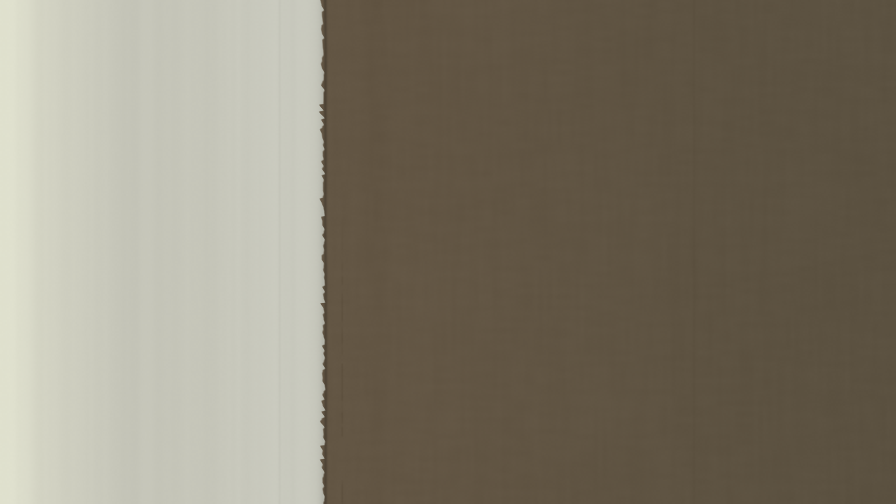
Give the GLSL for this background, as a Shadertoy shader.

```glsl
// A brown woven cloth with a frayed left edge, lying on a pale ribbed sheet.
// Smooth gradients set the two tones; hashed noise adds ribs, weave and
// a fringe of short threads. Lengths are in units of the canvas height.

float hash(vec2 p) {
    return fract(sin(dot(p, vec2(127.1, 311.7))) * 43758.5453);
}

float noise(vec2 p) {
    vec2 cell = floor(p), f = fract(p);
    f = f * f * (3.0 - 2.0 * f);
    return mix(mix(hash(cell), hash(cell + vec2(1, 0)), f.x),
               mix(hash(cell + vec2(0, 1)), hash(cell + vec2(1, 1)), f.x), f.y);
}

// Soft vertical line centred at the given x
float verticalLine(float x, float centre, float width) {
    float d = (x - centre) / width;
    return exp(-d * d);
}

// Pale sheet: bright at the left, with faint upright ribs
vec3 sheetColor(vec2 p, float edgeX) {
    vec3 glow = vec3(0.885, 0.89, 0.815);
    vec3 cream = vec3(0.820, 0.820, 0.760);
    vec3 grey = vec3(0.772, 0.772, 0.723);
    vec3 cool = vec3(0.788, 0.790, 0.745);
    vec3 color = mix(glow, cream, smoothstep(-0.02, 0.12, p.x));
    color = mix(color, grey, smoothstep(0.07, 0.28, p.x));
    color = mix(color, cool, smoothstep(0.38, 0.60, p.x));
    float ribs = noise(vec2(p.x * 38.0, 3.0)) + 0.5 * noise(vec2(p.x * 110.0, 8.0));
    color += 0.014 * (ribs - 0.75);
    color -= 0.018 * verticalLine(p.x, 0.555, 0.0025);
    float shade = exp(-max(edgeX - p.x, 0.0) / 0.008);
    return color * (1.0 - 0.10 * shade);
}

// Brown cloth: slow fade to the right, fine weave and faint creases
vec3 clothColor(vec2 p, float edgeX, float aspect) {
    vec3 warm = vec3(0.388, 0.337, 0.267);
    vec3 dim = vec3(0.358, 0.319, 0.253);
    vec3 color = mix(warm, dim, smoothstep(edgeX, aspect, p.x));
    float weave = noise(p * vec2(25.0, 90.0)) + noise(p * vec2(110.0, 12.0));
    color += 0.007 * (weave - 1.0);
    color += 0.006 * (noise(p * 5.0) - 0.5);
    color -= 0.008 * verticalLine(p.x, 1.377, 0.003);
    color -= 0.006 * verticalLine(p.x, 0.745, 0.020);
    // Stitched seam, clearer towards the bottom
    float stitch = smoothstep(0.25, 0.7, noise(vec2(4.0, p.y * 70.0)));
    float seam = verticalLine(p.x, 0.679, 0.002) * stitch;
    color -= 0.022 * seam * (1.0 - smoothstep(0.35, 0.65, p.y));
    // Darker folded rim
    return color * (1.0 - 0.20 * verticalLine(p.x, edgeX + 0.001, 0.0035));
}

// Left limit of the frayed threads at height y
float fringeX(float y, float edgeX) {
    float tuft = noise(vec2(1.0, y * 38.0));
    float thread = noise(vec2(7.0, y * 145.0));
    return edgeX - 0.010 * thread * (0.35 + 0.85 * tuft);
}

void mainImage(out vec4 fragColor, in vec2 fragCoord) {
    vec2 p = fragCoord / iResolution.y;
    float aspect = iResolution.x / iResolution.y;
    float pixel = 1.0 / iResolution.y;
    float edgeX = 0.3627 * aspect + 0.0015 * (noise(vec2(2.0, p.y * 9.0)) - 0.5);

    vec3 sheet = sheetColor(p, edgeX - 0.005);
    vec3 cloth = clothColor(p, edgeX, aspect);

    // Threads lean slightly, so their height is sheared near the edge
    float threadY = p.y + 0.5 * (p.x - edgeX);
    float cover = smoothstep(-pixel, pixel, p.x - fringeX(threadY, edgeX));
    vec3 color = mix(sheet, cloth, cover);

    color += 0.004 * (hash(floor(p * 288.0)) - 0.5);
    fragColor = vec4(color, 1.0);
}
```
